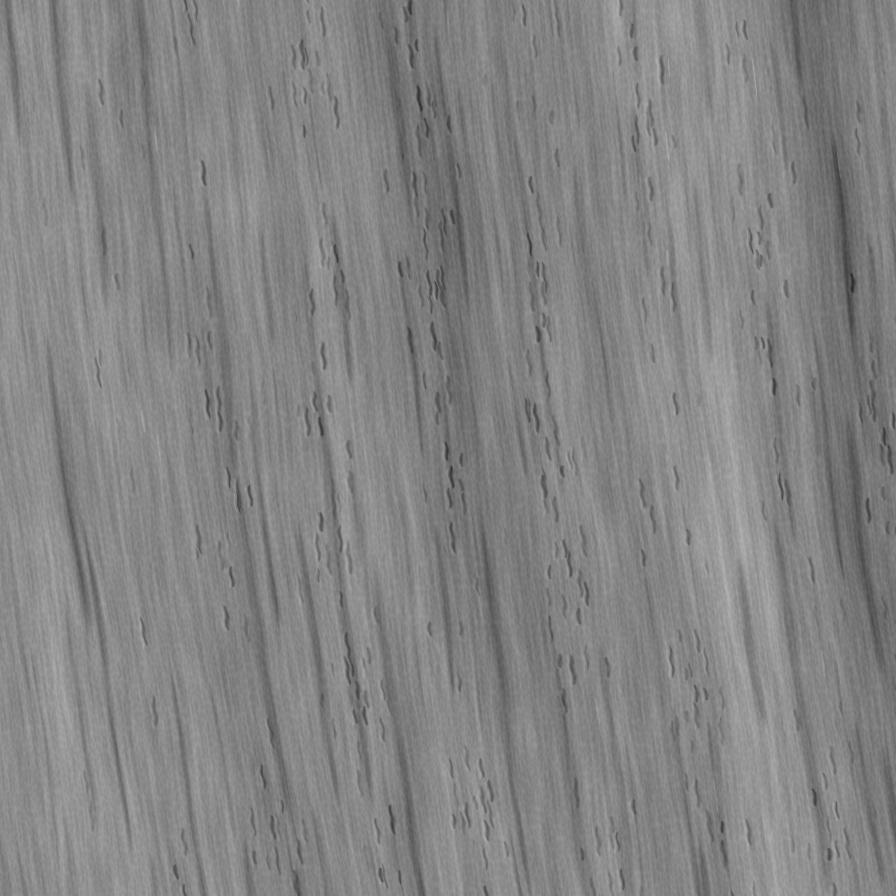
A WebGL 2 fragment shader for this texture:

```glsl
#version 300 es
precision highp float;

uniform vec2 u_resolution;
out vec4 fragColor;

const float TAU = 6.28319;

vec3 hash3(vec2 cell, float seed) {
    vec3 p = fract(vec3(cell.xyx + seed * 7.31) * vec3(0.1031, 0.1030, 0.0973));
    p += dot(p, p.yxz + 33.33);
    return fract((p.xxy + p.yzz) * p.zyx);
}

// Distance to the nearest jittered point, centred near zero
float cellular(vec2 p, vec2 cellSize, float seed) {
    vec2 q = p / cellSize;
    vec2 base = floor(q);
    float nearest = 4.0;
    for (int j = -1; j <= 1; j++) {
        for (int i = -1; i <= 1; i++) {
            vec2 id = base + vec2(i, j);
            vec2 d = q - id - hash3(id, seed).xy;
            nearest = min(nearest, dot(d, d));
        }
    }
    return sqrt(nearest) - 0.5;
}

// Scattered tapered strokes running along y
float strokes(vec2 p, vec2 cellSize, float halfWidth, float density, float seed) {
    vec2 q = p / cellSize;
    vec2 base = floor(q);
    float ink = 0.0;
    for (int j = -1; j <= 1; j++) {
        for (int i = -1; i <= 1; i++) {
            vec2 id = base + vec2(i, j);
            vec3 place = hash3(id, seed);
            vec3 kind = hash3(id, seed + 5.0);
            vec2 d = (q - id - mix(vec2(0.05), vec2(0.95), place.xy)) * cellSize;
            float along = d.y / (cellSize.y * mix(0.22, 0.6, place.z));
            float taper = max(1.0 - along * along, 0.0);
            float across = d.x / (halfWidth * mix(0.6, 1.2, kind.y) * (0.4 + 0.6 * taper));
            float body = exp(-across * across) * smoothstep(0.0, 0.45, taper);
            float present = smoothstep(kind.x - 0.06, kind.x + 0.06, density);
            ink = max(ink, body * present * mix(0.45, 1.0, kind.z));
        }
    }
    return ink;
}

float band(float x, float centre, float width) {
    float d = (x - centre) / width;
    return exp(-d * d);
}

// Coordinates across and along the slanted, slightly bowed grain
vec2 grainSpace(vec2 uv) {
    float y = uv.y - 0.5;
    float across = uv.x + 0.125 * y - 0.025 * y * y;
    across += 0.003 * sin(7.0 * y + 9.0 * across) + 0.0012 * sin(23.0 * y + 31.0 * across);
    return vec2(across, uv.y);
}

// Broad pale and dark bands
float broadTone(vec2 g) {
    float tone = 0.035 * band(g.x, 0.04, 0.12) + 0.065 * band(g.x, 0.81, 0.055);
    tone += 0.045 * band(g.x, 0.40, 0.045) * band(g.y, 0.52, 0.25);
    tone -= 0.065 * band(g.x, 0.52, 0.07) * band(g.y, 0.68, 0.35);
    tone -= 0.075 * band(g.x, 0.96, 0.05);
    tone += 0.012 * sin(41.0 * g.x + 3.0 * g.y) + 0.010 * sin(73.0 * g.x - 4.0 * g.y + 1.0);
    return tone + 0.008 * sin(9.0 * g.y + 14.0 * g.x);
}

// Where open pores gather
float poreDensity(vec2 g) {
    float rows = 0.5 + 0.5 * cos(TAU * g.x / 0.125 + 0.7 * sin(5.0 * g.y));
    float patches = 0.6 + 0.25 * sin(8.0 * g.y + 17.0 * g.x) + 0.15 * sin(21.0 * g.y - 29.0 * g.x);
    float centre = 0.55 + 0.45 * band(g.x, 0.48, 0.2);
    return 0.75 * rows * rows * patches * centre * smoothstep(0.08, 0.22, g.x);
}

void main() {
    vec2 uv = gl_FragCoord.xy / u_resolution;
    vec2 g = grainSpace(uv);
    float shade = 0.545 + broadTone(g);

    // Fibres and fine surface grain
    shade += 0.065 * cellular(g, vec2(0.021, 0.42), 1.0);
    shade += 0.065 * cellular(g, vec2(0.009, 0.19), 2.0);
    shade += 0.075 * cellular(g, vec2(0.0042, 0.065), 3.0);
    shade += 0.060 * cellular(g, vec2(0.0030, 0.0065), 4.0);

    // Long soft vessels
    float vessels = strokes(g, vec2(0.055, 0.42), 0.0055, 0.8, 11.0);
    float thinVessels = strokes(g, vec2(0.034, 0.24), 0.0032, 0.5, 12.0);
    shade -= 0.135 * vessels + 0.075 * thinVessels;

    // Short pores with a pale lip on one side
    float density = poreDensity(g);
    vec2 poreCell = vec2(0.0095, 0.034);
    vec2 ragged = g + vec2(0.0008 * sin(310.0 * g.y + 90.0 * g.x), 0.0);
    float pores = strokes(ragged, poreCell, 0.0023, density, 21.0);
    float lip = strokes(ragged + vec2(0.0036, 0.002), poreCell, 0.0020, density, 21.0);
    shade += 0.07 * lip * (1.0 - pores) - 0.20 * pores;

    // Sparse bright splinters
    shade += 0.16 * strokes(g, vec2(0.035, 0.045), 0.0014, 0.03, 31.0);

    fragColor = vec4(vec3(clamp(shade, 0.0, 1.0)), 1.0);
}
```
